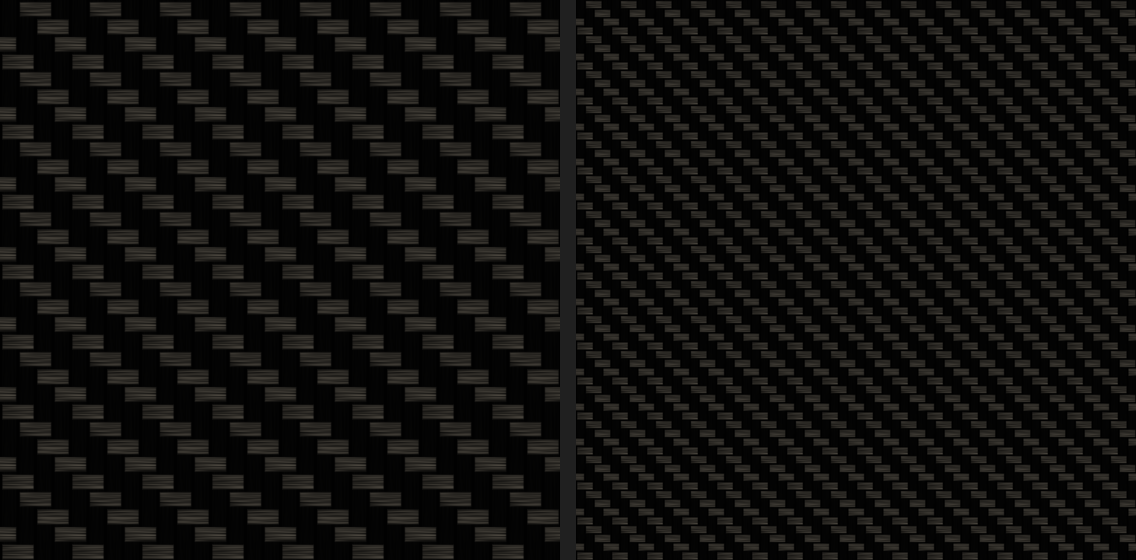
Left: one tile. Right: repeated 2 by 2.
Give the GLSL for this texture, as a three.js fragment shader.

```glsl
// Dark carbon-fibre cloth: a 2/2 twill of lit horizontal weft over near-black vertical warp.
#define THREADS 32.0                     // threads per side, a multiple of 4
#define WEFT_HALF vec2(0.89, 0.41)       // half size of a weft float, in threads
#define WEFT_OFFSET vec2(0.03, -0.04)    // shift of the floats inside their cells
#define EDGE_SOFT 0.06
#define FIBRES 9.0                       // streak frequency across a thread
#define STREAK_GAIN 0.17
#define RIM_GAIN 0.07
#define WEFT_COLOR vec3(0.170, 0.160, 0.142)
#define WARP_COLOR vec3(0.013, 0.013, 0.012)
#define GAP_COLOR vec3(0.003)

varying vec2 vUv;

vec2 gradientAt(vec2 cell) {
  float h = fract(sin(dot(cell, vec2(127.1, 311.7))) * 43758.5);
  float angle = 6.28318 * h;
  return vec2(cos(angle), sin(angle));
}

float gradientNoise(vec2 p) {
  vec2 i = floor(p);
  vec2 f = p - i;
  vec2 w = f * f * f * (f * (f * 6.0 - 15.0) + 10.0);
  vec2 e = vec2(0.0, 1.0);
  float low = mix(dot(gradientAt(i), f), dot(gradientAt(i + e.yx), f - e.yx), w.x);
  float high = mix(dot(gradientAt(i + e), f - e), dot(gradientAt(i + e.yy), f - e.yy), w.x);
  return mix(low, high, w.y);
}

// Fine fibres: slow change along the thread, fast change across it.
float fibreStreaks(float along, float across, float seed) {
  vec2 p = vec2(along * 0.45 + seed * 17.3, across * FIBRES + seed * 31.0);
  return gradientNoise(p) + 0.5 * gradientNoise(p * vec2(1.5, 2.0) + 5.7);
}

// Bright line near one edge of the thread; the fourth thread has none.
float rimLine(float across, float thread) {
  float side = abs(thread - 1.0) < 0.5 ? 0.28 : -0.31;
  float d = (across - side) / 0.05;
  return exp(-d * d) * step(thread, 2.5);
}

float boxDistance(vec2 p, vec2 halfSize) {
  vec2 d = abs(p) - halfSize;
  return length(max(d, 0.0)) + min(max(d.x, d.y), 0.0);
}

void main() {
  vec2 p = vUv * THREADS - WEFT_OFFSET;
  vec2 cell = floor(p);
  vec2 local = p - cell;
  vec2 thread = mod(cell, 4.0);            // the weave and its wear repeat every 4 threads
  float phase = mod(cell.x + cell.y, 4.0); // 0 and 1: weft on top, 2 and 3: warp on top

  // Warp: faint vertical fibres between dark gaps.
  float warpAcross = local.x - 0.5;
  float warpAlong = mod(phase + 2.0, 4.0) + local.y;
  float warpMask = 1.0 - smoothstep(0.34, 0.47, abs(warpAcross));
  float warpLight = 1.0 + 0.8 * fibreStreaks(warpAlong, warpAcross, thread.x + 5.0);
  vec3 color = mix(GAP_COLOR, WARP_COLOR * warpLight, warpMask);

  // Weft: each float spans two cells and steps one cell per row.
  vec2 weft = vec2(phase + local.x - 1.0, local.y - 0.5);
  float streak = fibreStreaks(weft.x, weft.y, thread.y);
  float light = 1.0 + (STREAK_GAIN * streak + RIM_GAIN * rimLine(weft.y, thread.y)) / WEFT_COLOR.r;
  light *= 1.0 - 0.22 * pow(abs(weft.x), 4.0); // floats bend down at their ends
  float weftMask = 1.0 - smoothstep(-EDGE_SOFT, EDGE_SOFT, boxDistance(weft, WEFT_HALF));
  color = mix(color, WEFT_COLOR * max(light, 0.3), weftMask);

  gl_FragColor = vec4(color, 1.0);
}
```
